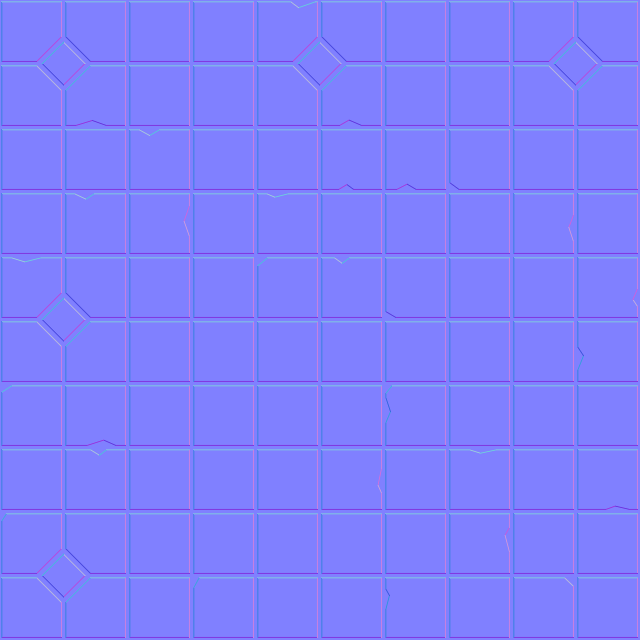
A WebGL 1 fragment shader for this texture map:

```glsl
precision highp float;
// Tangent-space normal map of a square tile floor: 10 by 10 bevelled tiles with
// scattered edge notches and chipped corners, and a few diamond inlays at joints.
// Every edge is a facet: vec3(outward normal, distance inward), joined by min and max.

uniform vec2 u_resolution;

const float TILES = 10.0;
const vec2 GRID_SHIFT = vec2(0.006, -0.006);
const float HALF_TILE = 0.471;      // half side of a tile, in cells
const float BEVEL_WIDTH = 0.0125;
const float BEVEL_SLOPE = 0.72;     // sideways part of the bevel normal
const float NOTCH_CHANCE = 0.21;
const float CHIP_CHANCE = 0.15;
const float INLAY_RADIUS = 0.342;
const float INLAY_CUT = 0.445;

float hash(vec2 cell, float seed) {
  return fract(sin(dot(cell, vec2(127.1, 311.7)) + seed * 74.7) * 43758.5453);
}

float hashRange(vec2 cell, float seed, float low, float high) {
  return mix(low, high, hash(cell, seed));
}

// Half-plane through a point, facing along the given direction
vec3 facet(vec2 p, vec2 point, vec2 direction) {
  vec2 n = normalize(direction);
  return vec3(n, dot(point - p, n));
}

vec3 intersectFacets(vec3 a, vec3 b) { return a.z < b.z ? a : b; }
vec3 uniteFacets(vec3 a, vec3 b) { return a.z > b.z ? a : b; }

vec2 signs(vec2 v) { return step(0.0, v) * 2.0 - 1.0; }

vec3 squareTile(vec2 p, float halfSide) {
  vec2 s = signs(p);
  vec3 sideX = facet(p, vec2(s.x * halfSide, 0.0), vec2(s.x, 0.0));
  vec3 sideY = facet(p, vec2(0.0, s.y * halfSide), vec2(0.0, s.y));
  return intersectFacets(sideX, sideY);
}

// Uneven V cut into one randomly chosen side
vec3 notch(vec2 p, vec2 cell) {
  float angle = floor(hash(cell, 2.0) * 4.0) * 1.5707963;
  vec2 outward = vec2(cos(angle), sin(angle));
  vec2 along = vec2(-outward.y, outward.x);
  float depth = hashRange(cell, 3.0, 0.05, 0.095);
  float center = hashRange(cell, 4.0, -0.2, 0.2);
  vec2 tip = along * center + outward * (HALF_TILE - depth);
  float before = hashRange(cell, 5.0, 0.1, 0.26);
  float after = hashRange(cell, 6.0, 0.1, 0.26);
  return uniteFacets(facet(p, tip, outward * before + along * depth),
                     facet(p, tip, outward * after - along * depth));
}

// Slanted cut across one randomly chosen corner
vec3 cornerChip(vec2 p, vec2 cell) {
  vec2 corner = signs(vec2(hash(cell, 8.0), hash(cell, 9.0)) - 0.5);
  vec2 legs = vec2(hashRange(cell, 10.0, 0.07, 0.16),
                   hashRange(cell, 11.0, 0.07, 0.16));
  vec2 start = corner * vec2(HALF_TILE - legs.x, HALF_TILE);
  return facet(p, start, corner * legs.yx);
}

vec3 wornTile(vec2 p, vec2 cell) {
  vec3 tile = squareTile(p, HALF_TILE);
  if (hash(cell, 1.0) < NOTCH_CHANCE) tile = intersectFacets(tile, notch(p, cell));
  if (hash(cell, 7.0) < CHIP_CHANCE) tile = intersectFacets(tile, cornerChip(p, cell));
  return tile;
}

// Inlays sit on every fourth joint of the left column and the top row
bool hasInlay(vec2 joint) {
  vec2 offset = abs(mod(joint, 4.0) - 1.0);
  return max(offset.x, offset.y) < 0.5 && (joint.x < 2.0 || joint.y > 8.0);
}

// Trims the tile around the joint and sets a diamond in the opening
vec3 addInlay(vec3 tile, vec2 p) {
  vec2 s = signs(p);
  vec3 trim = facet(p, vec2(s.x * INLAY_CUT, 0.0), -s);
  vec3 diamond = facet(p, vec2(s.x * INLAY_RADIUS, 0.0), s);
  return uniteFacets(intersectFacets(tile, trim), diamond);
}

// Antialiased band from the edge to the inner end of the bevel
float bevelMask(float depth, float pixel) {
  float outer = clamp(depth / pixel + 0.5, 0.0, 1.0);
  float inner = clamp((depth - BEVEL_WIDTH) / pixel + 0.5, 0.0, 1.0);
  return outer - inner;
}

vec3 encodeNormal(vec2 slope) {
  return vec3(slope, sqrt(1.0 - dot(slope, slope))) * 0.5 + 0.5;
}

void main() {
  vec2 grid = gl_FragCoord.xy / u_resolution * TILES + GRID_SHIFT;
  float pixel = TILES / min(u_resolution.x, u_resolution.y);
  vec2 cell = floor(grid);
  vec2 joint = floor(grid + 0.5);

  vec3 surface = wornTile(grid - cell - 0.5, cell);
  if (hasInlay(joint)) surface = addInlay(surface, grid - joint);

  vec3 flatColor = encodeNormal(vec2(0.0));
  vec3 bevelColor = encodeNormal(surface.xy * BEVEL_SLOPE);
  gl_FragColor = vec4(mix(flatColor, bevelColor, bevelMask(surface.z, pixel)), 1.0);
}
```
